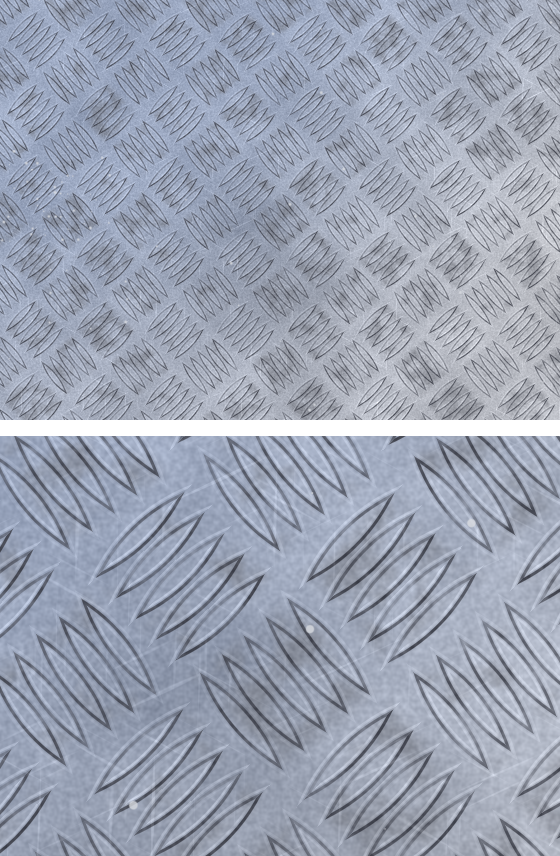
Top, the full canvas; bottom, a detail of the centre.
Give the GLSL for this texture, as a Shadertoy shader.

```glsl
vec2 hash2(vec2 p) {
    vec3 q = fract(p.xyx * vec3(0.1031, 0.1030, 0.0973));
    q += dot(q, q.yzx + 33.33);
    return fract((q.xx + q.yz) * q.zy);
}

// Gradient noise, roughly -0.7 to 0.7
float noise(vec2 p) {
    vec2 i = floor(p), f = fract(p);
    vec2 u = f * f * f * (f * (f * 6.0 - 15.0) + 10.0);
    vec4 corner;
    for (int k = 0; k < 4; k++) {
        vec2 o = vec2(k & 1, k >> 1);
        float a = 6.2832 * hash2(i + o).x;
        corner[k] = dot(vec2(cos(a), sin(a)), f - o);
    }
    return mix(mix(corner.x, corner.y, u.x), mix(corner.z, corner.w, u.x), u.y);
}

float fbm(vec2 p) {
    float sum = 0.0, amp = 1.0;
    for (int i = 0; i < 4; i++) {
        sum += amp * noise(p);
        p = mat2(1.6, 1.2, -1.2, 1.6) * p + 7.3;
        amp *= 0.55;
    }
    return sum;
}

// Signed distance to a pointed leaf lying along y
float leafDistance(vec2 p, float halfWidth, float halfLength) {
    float r = (halfLength * halfLength + halfWidth * halfWidth) / (2.0 * halfWidth);
    return length(vec2(abs(p.x) + r - halfWidth, p.y)) - r;
}

float band(float d, float halfWidth, float px) {
    return 1.0 - smoothstep(halfWidth - 0.7 * px, halfWidth + 0.7 * px, abs(d));
}

// Five raised leaves per lattice cell, pressed into the metal
vec3 addTread(vec3 metal, vec2 p, vec2 origin, float angle, float wear, float px) {
    vec2 period = vec2(0.1677, 0.1724);
    vec2 cell = round((p - origin) / period);
    vec2 local = p - origin - cell * period;
    vec2 rnd = hash2(cell + 40.0 + 9.0 * angle);
    angle += 0.05 * (rnd.x - 0.5);
    vec2 along = vec2(cos(angle), sin(angle));
    vec2 across = vec2(along.y, -along.x);
    vec2 q = vec2(dot(local, across), dot(local, along));

    // Grime gathered around the group
    vec2 box = abs(q) - 0.048;
    float patchMask = 1.0 - smoothstep(-0.012, 0.012, max(box.x, box.y));
    float grime = smoothstep(-0.25, 0.75, wear + 0.5 * (rnd.y - 0.5));
    metal = mix(metal, vec3(0.40, 0.41, 0.44), patchMask * (0.04 + 0.5 * grime));

    float row = clamp(round(q.x / 0.0228), -2.0, 2.0);
    q.x -= row * 0.0228;
    float d = leafDistance(q, 0.0076, 0.046 + 0.002 * (rnd.x - 0.5));
    float lit = dot(across * sign(q.x), vec2(-0.5, 0.85));

    // Raised face, bright rim and dark crease
    float face = 1.0 - smoothstep(-px, px, d);
    metal += 0.025 * face;
    float rim = band(d + 0.0032, 0.0009, px) * (0.6 - 0.4 * lit);
    metal += 0.13 * rim * (1.0 - grime);
    metal += 0.09 * band(d - 0.0034, 0.001, px) * (0.5 + 0.5 * lit);
    float crease = band(d, 0.0012, px) * clamp(0.62 - 0.2 * lit + 0.5 * wear, 0.25, 0.95);
    return mix(metal, vec3(0.25, 0.26, 0.30), crease);
}

void mainImage(out vec4 fragColor, in vec2 fragCoord) {
    float px = 1.0 / iResolution.y;
    vec2 p = fragCoord * px;
    float cloud = fbm(p * 5.0);
    float wear = fbm(p * 24.0 + 11.0);
    float grain = noise(p * 190.0) + 0.7 * noise(p * 330.0);

    // Sky-tinted sheet, warmer and brighter at the lower right
    float glow = smoothstep(-0.25, 1.0, 0.75 * p.x - 0.7 * p.y);
    vec3 metal = mix(vec3(0.61, 0.66, 0.76), vec3(0.80, 0.80, 0.81), glow);
    metal = mix(metal, vec3(0.66, 0.68, 0.73), 0.5 * smoothstep(0.6, 0.0, p.y));
    metal += 0.07 * cloud + 0.04 * wear;
    metal -= 0.08 * exp(-24.0 * dot(p - vec2(0.62, 0.36), p - vec2(0.62, 0.36)));

    // Two interleaved sets of groups on a slightly skewed lattice
    vec2 q = p + vec2(-0.008 * (p.y - 0.9), 0.008 * p.x);
    metal = addTread(metal, q, vec2(0.087, 0.905), 0.79, wear, px);
    metal = addTread(metal, q, vec2(0.171, 0.820), -0.88, wear, px);

    // Brushed scratches and grain
    for (int i = 0; i < 3; i++) {
        float a = 0.5 + 1.1 * float(i);
        vec2 s = mat2(cos(a), sin(a), -sin(a), cos(a)) * p;
        float streak = noise(s * vec2(9.0, 210.0) + 17.0 * float(i));
        metal += 0.07 * smoothstep(0.38, 0.6, streak);
    }
    metal += 0.07 * grain;

    // Pale specks, densest at the left
    vec2 id = floor(p / 0.014);
    vec2 rnd = hash2(id + 5.0);
    float density = 0.006 + 0.3 * exp(-70.0 * dot(p - vec2(0.1, 0.52), p - vec2(0.1, 0.52)));
    float speck = length(p - (id + 0.3 + 0.4 * rnd) * 0.014) - 0.0035 * rnd.y;
    float present = step(hash2(id + 71.0).x, density);
    metal = mix(metal, vec3(0.85, 0.86, 0.88), 0.8 * present * (1.0 - smoothstep(-px, px, speck)));

    fragColor = vec4(clamp(metal, 0.0, 1.0), 1.0);
}
```
